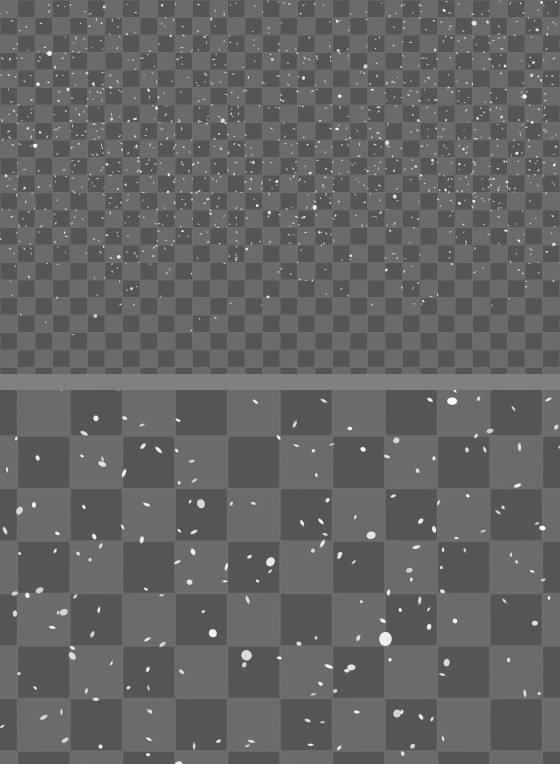
Top: the whole. Bottom: its middle third, enlarged.
This texture is drawn by a Shadertoy shader. Its source:

```glsl
// Snow over a grey checkerboard with faint seams between the squares.
// Flakes are small turned ellipses, one per jittered cell, in several size layers;
// their chance of appearing thins out toward the bottom.

const vec3 DARK_SQUARE = vec3(0.335);
const vec3 LIGHT_SQUARE = vec3(0.420);
const vec3 SEAM = vec3(0.485);
const vec3 SNOW = vec3(0.97, 0.98, 0.97);
const float COLUMNS = 32.0;

vec3 hash3(vec2 cell, float seed) {
    vec3 v = fract(vec3(cell.xyx + seed * 17.3) * vec3(0.1031, 0.1030, 0.0973));
    v += dot(v, v.yxz + 33.33);
    return fract((v.xxy + v.yzz) * v.zyx);
}

// Checkerboard with softened edges and thin seams; p is in squares.
vec3 checkerboard(vec2 p, float pixel) {
    vec2 inSquare = fract(p);
    vec2 edge = min(inSquare, 1.0 - inSquare);
    vec2 parity = mod(floor(p), 2.0);
    vec2 side = (parity * 2.0 - 1.0) * clamp(edge / pixel + 0.02, 0.0, 1.0);
    float light = 0.5 + 0.5 * side.x * side.y;
    vec2 line = 1.0 - smoothstep(0.0, 0.02 + pixel * 0.6, edge);
    float grain = sin(p.x * 37.0 + sin(p.y * 5.0)) * sin(p.y * 31.0 + p.x);
    vec3 square = mix(DARK_SQUARE, LIGHT_SQUARE, light) + 0.004 * grain;
    return mix(square, SEAM, 0.45 * max(line.x, line.y));
}

// Share of cells that hold a flake, by height from 0 (bottom) to 1 (top).
float snowDensity(float height) {
    float rise = pow(smoothstep(0.02, 0.58, height), 1.3);
    return rise * mix(1.0, 0.62, smoothstep(0.6, 1.0, height));
}

float ellipseCover(vec2 p, vec2 radii, float angle, float pixel) {
    float c = cos(angle), s = sin(angle);
    vec2 q = mat2(c, -s, s, c) * p;
    float d = (length(q / radii) - 1.0) * min(radii.x, radii.y);
    return clamp(0.5 - d / pixel, 0.0, 1.0);
}

// One layer of flakes; radius is in canvas widths, stretch is the longest aspect.
float flakeLayer(vec2 p, float cells, float radius, float stretch,
                 float chance, float top, float pixel, float seed) {
    vec2 grid = p * cells + seed * vec2(0.37, 0.61);
    vec2 cell = floor(grid);
    vec3 place = hash3(cell, seed);
    vec3 shape = hash3(cell, seed + 5.0);
    float size = radius * mix(0.7, 1.3, shape.x * shape.x);
    float aspect = mix(1.0, stretch, shape.y);
    vec2 radii = size * vec2(sqrt(aspect), inversesqrt(aspect));
    float margin = (radii.x + pixel) * cells;
    vec2 center = mix(vec2(margin), vec2(1.0 - margin), place.xy);
    float height = (cell.y + center.y - seed * 0.61) / (cells * top);
    float present = step(place.z, chance * snowDensity(height));
    vec2 offset = (fract(grid) - center) / cells;
    float glow = mix(0.72, 1.0, shape.z);
    return present * glow * ellipseCover(offset, radii, shape.z * 6.2832, pixel);
}

void mainImage(out vec4 fragColor, in vec2 fragCoord) {
    float pixel = 1.0 / iResolution.x;
    vec2 p = fragCoord * pixel;
    float top = iResolution.y * pixel;

    // Squares are counted from the upper left corner.
    vec2 board = vec2(p.x, top - p.y) * COLUMNS;
    vec3 color = checkerboard(board, pixel * COLUMNS);

    // Fine specks, then rarer and rounder flakes.
    float snow = 0.0;
    for (int i = 0; i < 2; i++) {
        float seed = 1.0 + float(i) * 2.0;
        snow = max(snow, flakeLayer(p, 71.0 - 8.0 * float(i), 0.00125, 2.6,
                                    0.29, top, pixel, seed));
    }
    snow = max(snow, flakeLayer(p, 40.0, 0.0020, 1.7, 0.20, top, pixel, 7.0));
    snow = max(snow, flakeLayer(p, 19.0, 0.0034, 1.25, 0.20, top, pixel, 11.0));

    fragColor = vec4(mix(color, SNOW, snow), 1.0);
}
```
